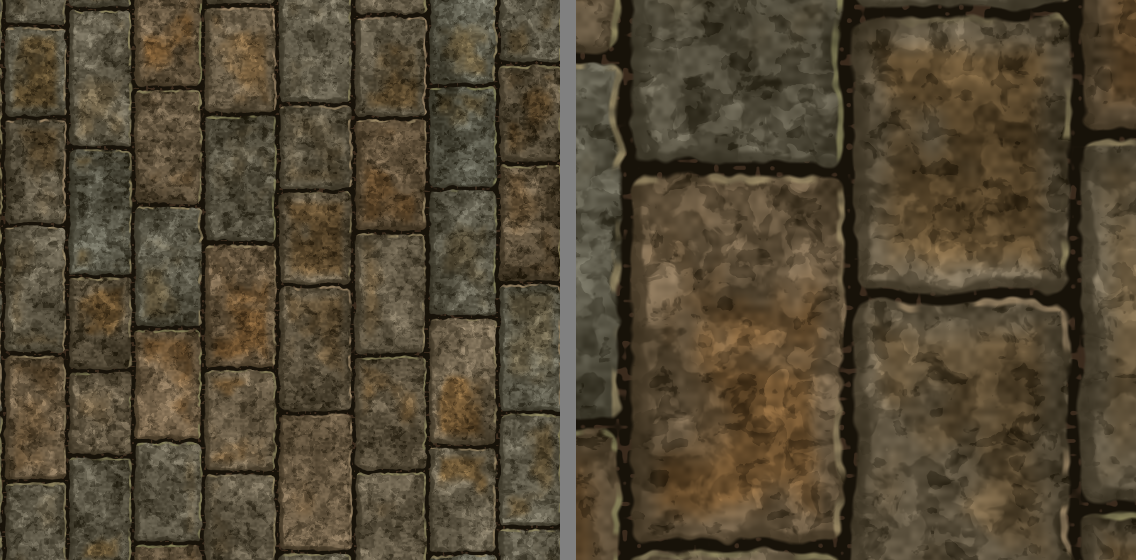
Left: the whole. Right: its middle third, enlarged.
Give the GLSL for this texture, as a three.js fragment shader.

```glsl
// Weathered stone pavers in eight upright columns, five staggered stones to a column.
varying vec2 vUv;

float hash(vec2 p) {
  return fract(sin(dot(p, vec2(127.1, 311.7))) * 43758.5453);
}

// Value noise with n cells across, wrapping at the canvas edge
float noise(vec2 uv, float n) {
  vec2 p = uv * n, i = floor(p), f = fract(p);
  f = f * f * (3.0 - 2.0 * f);
  vec2 a = mod(i, n) + n, b = mod(i + 1.0, n) + n;
  return mix(mix(hash(a), hash(vec2(b.x, a.y)), f.x),
             mix(hash(vec2(a.x, b.y)), hash(b), f.x), f.y);
}

float fbm(vec2 uv, float n) {
  float sum = 0.0, amp = 0.5;
  for (int k = 0; k < 4; k++) {
    sum += amp * noise(uv, n);
    n *= 2.0;
    amp *= 0.5;
  }
  return sum / 0.9375;
}

// Left edge of a column; widths swell gently towards the middle
float columnEdge(float c) {
  return c / 8.0 + 0.0008 + 0.014 * cos(0.7854 * c + 1.19);
}

// Stagger of a column, then the cosine and sine parts of its uneven stone lengths
vec3 stagger(float c) {
  return c < 0.5 ? vec3(0.15, 0.08, -0.13) : c < 1.5 ? vec3(0.25, -0.17, 0.135)
       : c < 2.5 ? vec3(0.87, -0.08, -0.01) : c < 3.5 ? vec3(0.15, -0.1, -0.107)
       : c < 4.5 ? vec3(0.76, 0.175, -0.116) : c < 5.5 ? vec3(0.13, 0.01, -0.08)
       : c < 6.5 ? vec3(0.84, -0.08, -0.133) : vec3(0.59, -0.02, -0.133);
}

float joint(float j, vec3 s) {
  return j + s.x + s.y * cos(1.2566 * j) + s.z * sin(1.2566 * j);
}

void main() {
  vec2 uv = vUv;

  // Ragged outlines
  vec2 wobble = vec2(noise(uv, 45.0), noise(uv.yx, 47.0)) - 0.5;
  vec2 chips = vec2(noise(uv, 130.0), noise(uv.yx, 137.0)) - 0.5;
  vec2 w = uv + 0.005 * wobble + 0.003 * chips;

  // Find the column and the stone within it
  float c = floor(w.x * 8.0);
  if (w.x < columnEdge(c)) c -= 1.0;
  else if (w.x >= columnEdge(c + 1.0)) c += 1.0;
  vec3 s = stagger(mod(c, 8.0));
  float v = 5.0 * (1.0 - w.y);
  float j = floor(v - s.x);
  if (v < joint(j, s)) j -= 1.0;
  else if (v >= joint(j + 1.0, s)) j += 1.0;
  vec2 id = vec2(mod(c, 8.0), mod(j, 5.0)) + 3.0;

  // Distances to the four sides, and to the outline with rounded corners
  float left = w.x - columnEdge(c), right = columnEdge(c + 1.0) - w.x;
  float top = (v - joint(j, s)) / 5.0, bottom = (joint(j + 1.0, s) - v) / 5.0;
  vec2 side = vec2(min(left, right), min(top, bottom));
  float inside = 0.012 - length(max(0.012 - side, 0.0));

  // Mottled surface: soft clouds, sharp flakes, pale scabs and dark pits
  vec2 q = uv + 0.006 * (vec2(noise(uv, 80.0), noise(uv.yx, 83.0)) - 0.5);
  float patches = fbm(q, 14.0);
  float flakes = smoothstep(0.44, 0.56, fbm(q, 62.0));
  float scabs = smoothstep(0.57, 0.63, fbm(q.yx, 75.0)) * smoothstep(0.42, 0.6, patches);
  float pits = smoothstep(0.58, 0.64, fbm(q, 97.0));
  float tone = 0.52 + 0.15 * (hash(id) - 0.5) + 0.5 * (patches - 0.5)
             + 0.18 * (flakes - 0.5) + 0.2 * scabs - 0.17 * pits
             + 0.22 * (noise(uv, 230.0) - 0.5);

  // Worn bevel on the left and bottom sides
  float bevel = 1.0 - smoothstep(0.009, 0.0125, min(left, bottom + 0.002) + 0.008 * (noise(uv, 52.0) - 0.5));
  tone = mix(tone, 0.3 + 0.12 * noise(uv, 160.0), 0.75 * bevel);
  tone -= 0.09 * (1.0 - smoothstep(0.004, 0.018, min(side.x, side.y)));

  // Tint from warm brown to cool grey, with rusty stains
  vec3 stone = vec3(0.11, 0.09, 0.04) + clamp(tone, 0.0, 1.1) * vec3(0.48, 0.46, 0.43);
  stone *= mix(vec3(1.06, 0.97, 0.88), vec3(0.93, 1.0, 1.04), hash(id + 17.0));
  float rust = smoothstep(0.48, 0.68, fbm(uv.yx, 11.0)) * (0.3 + 0.7 * hash(id + 31.0));
  stone *= mix(vec3(1.0), vec3(1.04, 0.9, 0.68), rust * smoothstep(0.01, 0.03, min(side.x, side.y)));

  // Broken pale rim on the top and right sides
  float rim = 1.0 - smoothstep(0.006, 0.0085, min(top, right));
  rim *= smoothstep(0.3, 0.6, noise(uv, 64.0));
  vec3 rimColor = mix(vec3(0.62, 0.53, 0.41), vec3(0.51, 0.51, 0.34), hash(id + 47.0));
  stone = mix(stone, rimColor * (0.75 + 0.4 * noise(uv, 190.0)), 0.8 * rim);

  // Dark joints with gritty earth
  float grit = smoothstep(0.68, 0.85, noise(uv, 240.0));
  vec3 earth = mix(vec3(0.09, 0.07, 0.035), vec3(0.29, 0.21, 0.15), 0.7 * grit);
  float cover = smoothstep(0.0022, 0.0048, inside + 0.0015 * (noise(uv, 150.0) - 0.5));
  gl_FragColor = vec4(mix(earth, stone, cover), 1.0);
}
```
